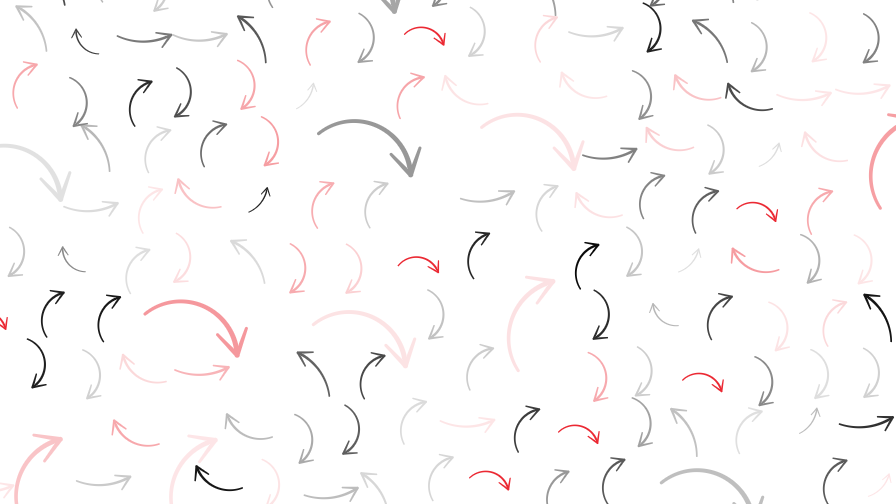
Give the GLSL for this pattern, as a WebGL 1 fragment shader.

```glsl
precision highp float;
// Scattered curved arrows in greys, pinks and red on white.
// Each arrow is an arc plus two barbs as a distance function; small ones sit on a
// staggered, jittered grid and make room for the large ones of a coarser grid.
uniform vec2 u_resolution;

const vec3 PAPER = vec3(1.0);
const vec3 BLACK = vec3(0.02);
const vec3 RED = vec3(0.92, 0.16, 0.2);

vec2 hash2(vec2 p) {
  vec2 s = vec2(dot(p, vec2(127.1, 311.7)), dot(p, vec2(269.5, 183.3)));
  return fract(sin(s) * 43758.55);
}

float segment(vec2 p, vec2 a, vec2 b) {
  vec2 ab = b - a;
  float t = clamp(dot(p - a, ab) / dot(ab, ab), 0.0, 1.0);
  return length(p - a - ab * t) - mix(0.024, 0.015, t);
}

// pose: x = heading, y = half sweep (negative bends the other way), z = chord length
float arrow(vec2 p, vec3 pose) {
  float c = cos(pose.x), s = sin(pose.x);
  p = vec2(c * p.x + s * p.y, c * p.y - s * p.x) / pose.z;
  p.y *= sign(pose.y);
  float sweep = abs(pose.y);
  p.y += 0.25 * tan(0.5 * sweep);

  // shaft: arc from (-0.5, 0) to (0.5, 0), thinner at the tail
  vec2 q = p + vec2(0.0, 0.5 / tan(sweep));
  float t = clamp(atan(q.x, q.y), -sweep, sweep);
  float shaft = length(q - 0.5 / sin(sweep) * vec2(sin(t), cos(t)));
  shaft -= 0.021 + 0.005 * t / sweep;

  // head: two barbs swept back from the tip
  vec2 tip = vec2(0.5, 0.0);
  float back = 3.1416 - 0.85 * sweep;
  vec2 barbA = tip + 0.28 * vec2(cos(back + 0.55), sin(back + 0.55));
  vec2 barbB = tip + 0.28 * vec2(cos(back - 0.55), sin(back - 0.55));
  float head = min(segment(p, tip, barbA), segment(p, tip, barbB));
  return min(shaft, head) * pose.z;
}

// Large arrow of the coarse cell around p; it never leaves its cell
float largeArrow(vec2 p, out vec3 colour) {
  vec2 cell = floor(p * 3.0);
  vec2 rnd = hash2(cell + 41.0);
  vec2 kind = hash2(cell + 87.0);
  vec2 centre = (cell + 0.5 + 0.2 * (rnd - 0.5)) / 3.0;
  bool arch = kind.x < 0.55;
  vec3 pose = arch ? vec3(-0.42, 1.1, 0.2) : vec3(1.2, 0.95, 0.19);
  float strength = arch ? mix(0.09, 0.2, rnd.x) : mix(0.1, 0.5, rnd.x);
  colour = mix(PAPER, RED, strength);
  if (kind.y > 0.7) colour = mix(PAPER, RED, 0.48);
  if (kind.y < 0.25) colour = mix(PAPER, BLACK, mix(0.1, 0.5, rnd.y));
  return fract(rnd.x * 7.0 + rnd.y * 5.0) < 0.75 ? arrow(p - centre, pose) : 1.0;
}

// Small arrow families: pose in xyz, share of red ones in w
vec4 smallFamily(float pick) {
  if (pick < 0.23) return vec4(-1.52, 1.1, 0.096, 0.35);
  if (pick < 0.43) return vec4(1.15, 0.95, 0.094, 0.3);
  if (pick < 0.56) return vec4(0.05, -0.45, 0.106, 0.3);
  if (pick < 0.74) return vec4(2.65, 0.8, 0.1, 0.85);
  if (pick < 0.81) return vec4(-0.25, 1.05, 0.08, 2.0);
  if (pick < 0.91) return vec4(2.16, -0.5, 0.106, 0.05);
  if (pick < 0.95) return vec4(0.9, -0.5, 0.06, 0.1);
  return vec4(2.4, 0.8, 0.066, 0.2);
}

float coverage(float d) {
  return clamp(0.5 - d * u_resolution.y, 0.0, 1.0);
}

void main() {
  vec2 p = gl_FragCoord.xy / u_resolution.y + vec2(0.1, 0.13);
  vec3 largeColour, unused;
  float large = largeArrow(p, largeColour);
  vec3 colour = mix(PAPER, largeColour, coverage(large));

  // small arrows from the surrounding cells
  vec2 home = floor(p * 9.0);
  for (int j = -1; j <= 1; j++) {
    for (int i = -1; i <= 1; i++) {
      vec2 cell = home + vec2(float(i), float(j));
      vec2 rnd = hash2(cell);
      vec2 kind = hash2(cell + 23.0);
      vec2 stagger = vec2(0.25 * sin(cell.y * 2.1), 0.08 * sin(cell.x * 1.7));
      vec2 centre = (cell + 0.5 + stagger + 0.24 * (rnd - 0.5)) / 9.0;
      if (largeArrow(centre, unused) < 0.05) continue;

      vec4 family = smallFamily(kind.x);
      family.x += 0.2 * (rnd.x - 0.5);
      float tone = fract(rnd.x * 13.0 + rnd.y * 7.0);
      vec3 ink = mix(PAPER, BLACK, mix(0.13, 1.0, tone * tone));
      if (kind.y < family.w) ink = mix(PAPER, RED, mix(0.12, 0.5, tone * tone * tone));
      if (family.w > 1.0) ink = RED;
      colour = mix(colour, ink, coverage(arrow(p - centre, family.xyz)));
    }
  }
  gl_FragColor = vec4(colour, 1.0);
}
```
